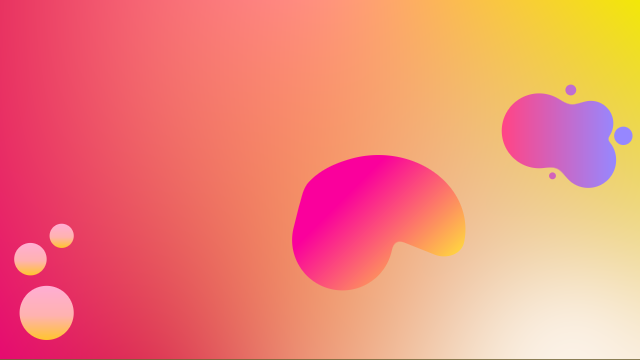
A Shadertoy shader for this background:

```glsl
// Lengths are in canvas heights. Backdrop ramps run left to right.
const vec3 TOP_RAMP[5] = vec3[5](vec3(.91, .20, .38), vec3(.97, .42, .46), vec3(1., .57, .49),
                                 vec3(.98, .76, .28), vec3(.95, .91, .03));
const vec3 MIDDLE_RAMP[5] = vec3[5](vec3(.91, .16, .40), vec3(.93, .39, .39), vec3(.96, .58, .41),
                                    vec3(.94, .75, .53), vec3(.93, .84, .42));
const vec3 BOTTOM_RAMP[5] = vec3[5](vec3(.90, .04, .44), vec3(.87, .23, .34), vec3(.93, .60, .48),
                                    vec3(.95, .84, .73), vec3(.97, .91, .82));
const vec3 GLOW_COLOR = vec3(.99, .96, .93);
const vec2 GLOW_CENTER = vec2(1.58, .0);
const float GLOW_RADIUS = .26;
const vec3 BASE_LINE_COLOR = vec3(.45, .40, .22);
const float BASE_LINE_HEIGHT = .0023;

// Large bean
const vec3 BEAN_MAGENTA = vec3(.98, .0, .61);
const vec3 BEAN_YELLOW = vec3(1., .85, .25);
const vec2 BEAN_CENTER = vec2(1.051, .3634);
const vec2 BEAN_RADII = vec2(.2419, .206);
const vec2 CUT_POINT = vec2(1.1111, .331);
const vec2 CUT_NORMAL = vec2(-.37, -.929);
const float TIP_RADIUS = .0625;
const vec2 LOBE_LOW = vec2(.9514, .3333);
const vec2 LOBE_HIGH = vec2(.9653, .3889);
const float LOBE_RADIUS = .14;
const float BEAN_BLEND = .03;

// Circles are (x, y, radius)
const vec3 CLUSTER_PINK = vec3(1., .27, .53);
const vec3 CLUSTER_VIOLET = vec3(.59, .53, 1.);
const vec3 CLUSTER_LEFT = vec3(1.4977, .6366, .104);
const vec3 CLUSTER_UPPER = vec3(1.6412, .6574, .0625);
const vec3 CLUSTER_LOWER = vec3(1.634, .5556, .0775);
const float WIDE_BLEND = .05;
const float TIGHT_BLEND = .014;
const vec3 DROPLETS[3] = vec3[3](vec3(1.5856, .75, .015), vec3(1.5347, .5116, .0095),
                                 vec3(1.7315, .6227, .0255));

const vec3 BUBBLE_TOP = vec3(1., .68, .83);
const vec3 BUBBLE_MIDDLE = vec3(1., .70, .69);
const vec3 BUBBLE_BOTTOM = vec3(1., .77, .18);
const vec3 BUBBLES[3] = vec3[3](vec3(.1713, .3449, .0336), vec3(.0845, .2801, .0451),
                                vec3(.1296, .1308, .0752));

// Distance functions
float circle(vec2 p, vec3 c) {
    return length(p - c.xy) - c.z;
}

float ellipse(vec2 p, vec2 radii) {
    float k = length(p / radii);
    return k * (k - 1.) / max(length(p / (radii * radii)), 1e-4);
}

float capsule(vec2 p, vec2 a, vec2 b, float radius) {
    vec2 axis = b - a;
    float t = clamp(dot(p - a, axis) / dot(axis, axis), 0., 1.);
    return length(p - a - axis * t) - radius;
}

float smoothUnion(float a, float b, float k) {
    float h = max(k - abs(a - b), 0.) / k;
    return min(a, b) - h * h * k * .25;
}

float roundIntersection(float a, float b, float radius) {
    vec2 d = vec2(a, b) + radius;
    return min(max(d.x, d.y), 0.) + length(max(d, 0.)) - radius;
}

float bean(vec2 p) {
    float body = ellipse(p - BEAN_CENTER, BEAN_RADII);
    float cut = dot(p - CUT_POINT, CUT_NORMAL);
    float lobe = capsule(p, LOBE_LOW, LOBE_HIGH, LOBE_RADIUS);
    return smoothUnion(roundIntersection(body, cut, TIP_RADIUS), lobe, BEAN_BLEND);
}

float cluster(vec2 p) {
    float right = smoothUnion(circle(p, CLUSTER_UPPER), circle(p, CLUSTER_LOWER), TIGHT_BLEND);
    float d = smoothUnion(circle(p, CLUSTER_LEFT), right, WIDE_BLEND);
    for (int i = 0; i < 3; i++) d = min(d, circle(p, DROPLETS[i]));
    return d;
}

// Smooth curve through five evenly spaced colours
vec3 ramp(vec3 c[5], float x) {
    int i = clamp(int(floor(x * 4.)), 0, 3);
    float t = x * 4. - float(i);
    vec3 a = c[i], b = c[i + 1];
    vec3 before = i > 0 ? c[max(i - 1, 0)] : 2. * a - b;
    vec3 after = i < 3 ? c[min(i + 2, 4)] : 2. * b - a;
    return a + .5 * t * (b - before + t * (2. * before - 5. * a + 4. * b - after
                         + t * (3. * (a - b) + after - before)));
}

vec3 backdrop(vec2 uv, vec2 p) {
    float y = uv.y;
    vec3 color = ramp(BOTTOM_RAMP, uv.x) * (1. - y) * (1. - 2. * y)
               + ramp(MIDDLE_RAMP, uv.x) * 4. * y * (1. - y)
               + ramp(TOP_RAMP, uv.x) * y * (2. * y - 1.);
    vec2 g = (p - GLOW_CENTER) / GLOW_RADIUS;
    return mix(color, GLOW_COLOR, .8 * exp(-dot(g, g)));
}

void mainImage(out vec4 fragColor, in vec2 fragCoord) {
    vec2 p = fragCoord / iResolution.y;
    float height = iResolution.y;
    vec3 color = backdrop(fragCoord / iResolution.xy, p);
    color = mix(color, BASE_LINE_COLOR, clamp(.5 - (p.y - BASE_LINE_HEIGHT) * height, 0., 1.));

    // Diagonal and horizontal gradients fill the two blobs
    vec3 beanColor = mix(BEAN_MAGENTA, BEAN_YELLOW, clamp((p.x - p.y - .505) / .485, 0., 1.));
    color = mix(color, beanColor, clamp(.5 - bean(p) * height, 0., 1.));
    vec3 clusterColor = mix(CLUSTER_PINK, CLUSTER_VIOLET, clamp((p.x - 1.4) / .31, 0., 1.));
    color = mix(color, clusterColor, clamp(.5 - cluster(p) * height, 0., 1.));

    // Bubbles shade from pink down to gold
    for (int i = 0; i < 3; i++) {
        vec3 b = BUBBLES[i];
        float depth = .5 - .5 * (p.y - b.y) / b.z;
        vec3 fill = mix(BUBBLE_TOP, BUBBLE_MIDDLE, clamp(depth / .55, 0., 1.));
        fill = mix(fill, BUBBLE_BOTTOM, clamp((depth - .55) / .45, 0., 1.));
        color = mix(color, fill, clamp(.5 - circle(p, b) * height, 0., 1.));
    }
    fragColor = vec4(color, 1.);
}
```
